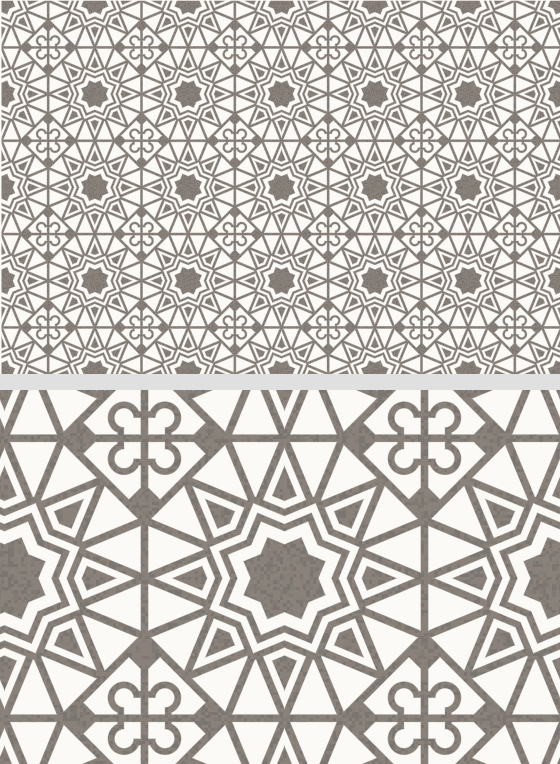
Top: the whole. Bottom: its middle third, enlarged.
A WebGL 1 fragment shader for this pattern:

```glsl
precision highp float;

uniform vec2 u_resolution;

const float REPEATS_ACROSS = 6.0;
const vec2 MARGIN = vec2(0.016, 0.008);
const float LINE = 0.0135;
const float EIGHTH = 0.785398;
const vec3 PAPER = vec3(0.99, 0.98, 0.97);
const vec3 TAUPE = vec3(0.54, 0.51, 0.48);
const vec3 DARK_TAUPE = vec3(0.48, 0.46, 0.44);

float hash(vec2 p) {
  vec3 h = fract(vec3(p.xyx) * 0.1031);
  h += dot(h, h.yzx + 33.33);
  return fract((h.x + h.y) * h.z);
}

float box(vec2 p, float halfSide) {
  vec2 d = abs(p) - halfSide;
  return length(max(d, 0.0)) + min(max(d.x, d.y), 0.0);
}

float band(float d, float center, float halfWidth) {
  return abs(d - center) - halfWidth;
}

// Folds the plane into one half of an eight-fold wedge.
vec2 foldWedge(vec2 p) {
  float angle = atan(p.y, p.x);
  angle = abs(mod(angle + 0.5 * EIGHTH, EIGHTH) - 0.5 * EIGHTH);
  return length(p) * vec2(cos(angle), sin(angle));
}

// Star, zigzag rings and pointed petals inside an octagon.
float rosette(vec2 p, float lineHalf) {
  vec2 w = foldWedge(p);
  vec2 axis = vec2(cos(0.5 * EIGHTH), sin(0.5 * EIGHTH));
  float star = dot(w, vec2(axis.x, -axis.y));
  float petal = dot(w - vec2(0.5, 0.0), axis.yx);
  float spoke = abs(dot(w, vec2(-axis.y, axis.x)));

  float ink = star - 0.112;
  ink = min(ink, band(star, 0.167, 0.012));
  ink = min(ink, band(star, 0.217, 0.012));

  float kite = max(petal + 0.038, 0.255 - star);
  float rays = min(abs(petal), max(spoke, -petal)) - lineHalf;
  rays = min(rays, abs(w.x - 0.5) - lineHalf);
  ink = min(ink, kite);
  return min(ink, max(rays, 0.217 - star));
}

// Diamond with solid tips around a four-lobed outline.
float diamond(vec2 c, float lineHalf) {
  vec2 r = abs(vec2(c.x + c.y, c.x - c.y)) * 0.707107;
  float edge = abs(max(r.x, r.y) - 0.207) - lineHalf;
  float tips = max(0.115 - min(r.x, r.y), max(r.x, r.y) - 0.207);
  float lobes = length(abs(c) - 0.073) - 0.046;
  float outline = band(min(lobes, box(c, 0.085)), 0.0, 0.012);
  return min(min(edge, tips), outline);
}

float tile(vec2 q) {
  vec2 corner = 0.5 - abs(q);
  float grid = min(corner.x, corner.y) - LINE;
  float inDiamond = step(corner.x + corner.y, 0.292893);
  float motif = mix(rosette(q, LINE), diamond(corner, LINE), inDiamond);
  return min(motif, grid);
}

void main() {
  float unit = REPEATS_ACROSS / u_resolution.x;
  vec2 p = vec2(gl_FragCoord.x, u_resolution.y - gl_FragCoord.y) * unit;
  vec2 q = fract(p - MARGIN + 0.5) - 0.5;

  float soften = 0.8 * unit;
  float ink = 1.0 - smoothstep(-soften, soften, tile(q));

  // Pale strip along the left and top edges.
  vec2 inside = smoothstep(-soften, soften, p - MARGIN);
  ink *= inside.x * inside.y;

  // Fine printed grain in the ink.
  float grain = hash(floor(p * 85.333));
  vec3 inkColor = mix(TAUPE, DARK_TAUPE, smoothstep(0.4, 0.9, grain));
  gl_FragColor = vec4(mix(PAPER, inkColor, ink), 1.0);
}
```
